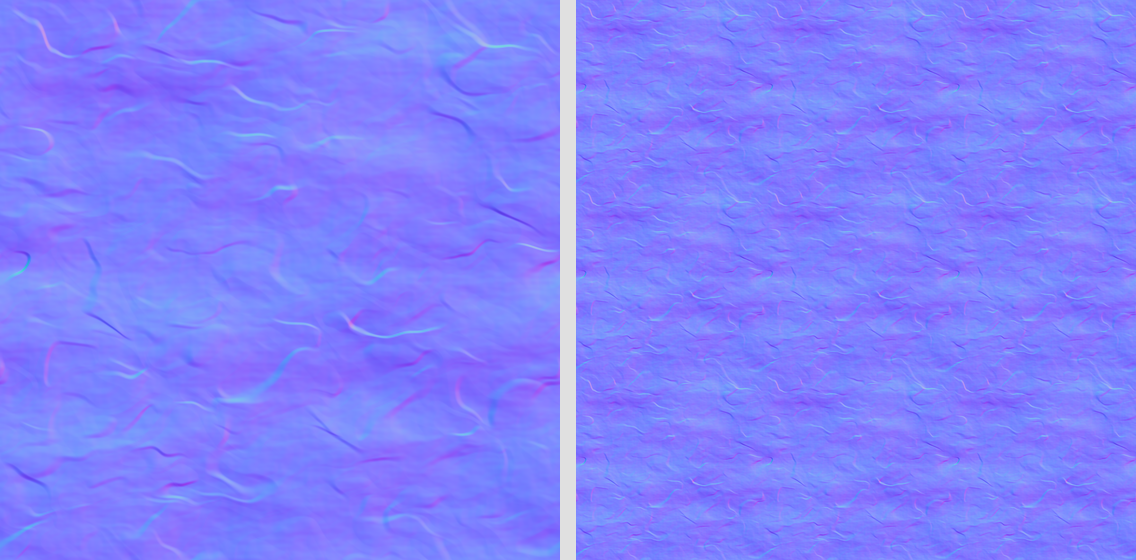
Left: one tile. Right: repeated 3 by 3.
Reproduce this texture map procedurally as a three.js fragment shader.

```glsl
// Tiling tangent-space normal map of layered rock with soft strata, ragged ledges and fine grain.
varying vec2 vUv;

const float TAU = 6.2831853;
const float SAMPLE_STEP = 0.0018;

float hash(vec2 cell, float seed) {
  vec3 p = fract(vec3(cell.xyx + seed * 17.3) * vec3(0.1031, 0.1030, 0.0973));
  p += dot(p, p.yzx + 33.33);
  return fract((p.x + p.y) * p.z);
}

float cornerRamp(vec2 cell, vec2 offset, vec2 period, float seed) {
  float angle = TAU * hash(mod(cell, period), seed);
  return dot(vec2(cos(angle), sin(angle)), offset);
}

// Gradient noise that wraps after a whole number of cells
float noise(vec2 uv, vec2 period, float seed) {
  vec2 p = uv * period;
  vec2 cell = floor(p);
  vec2 f = p - cell;
  vec2 fade = f * f * f * (f * (f * 6.0 - 15.0) + 10.0);
  vec2 e = vec2(1.0, 0.0);
  float low = mix(cornerRamp(cell, f, period, seed),
                  cornerRamp(cell + e.xy, f - e.xy, period, seed), fade.x);
  float high = mix(cornerRamp(cell + e.yx, f - e.yx, period, seed),
                   cornerRamp(cell + e.xx, f - e.xx, period, seed), fade.x);
  return mix(low, high, fade.y);
}

float fbm(vec2 uv, vec2 period, float gain, float seed) {
  float sum = 0.0;
  float amplitude = 1.0;
  for (int i = 0; i < 5; i++) {
    sum += amplitude * noise(uv, period, seed + float(i));
    period *= 2.0;
    amplitude *= gain;
  }
  return sum;
}

vec2 warp(vec2 uv, vec2 period, float amount, float seed) {
  return uv + amount * vec2(noise(uv, period, seed), noise(uv, period, seed + 1.0));
}

// A step along a noise contour, broken into fragments that rise or fall
float ledge(vec2 uv, vec2 period, float softness, float seed) {
  float contour = noise(uv, period, seed);
  float strength = noise(uv, period + 2.0, seed + 1.0);
  strength = sign(strength) * max(abs(strength) - 0.1, 0.0);
  return strength * (smoothstep(-softness, softness, contour) - 0.5);
}

float rockHeight(vec2 uv) {
  float height = 0.0068 * fbm(uv, vec2(4.0, 6.0), 0.43, 10.0);

  // Ragged ledges
  vec2 bent = warp(uv, vec2(6.0, 7.0), 0.05, 20.0);
  bent = warp(bent, vec2(21.0, 24.0), 0.016, 23.0);
  for (int i = 0; i < 3; i++) {
    float layer = float(i);
    height += 0.0085 * ledge(bent, vec2(4.0 + layer, 7.0 + 2.0 * layer), 0.045, 30.0 + 3.0 * layer);
  }

  // Faint horizontal and vertical scratches
  height += 0.00018 * noise(uv, vec2(11.0, 90.0), 50.0);
  height += 0.00018 * noise(uv, vec2(75.0, 13.0), 51.0);
  return height;
}

vec2 reliefSlope(vec2 uv, float stepSize) {
  vec2 e = vec2(stepSize, 0.0);
  return vec2(rockHeight(uv + e.xy) - rockHeight(uv - e.xy),
              rockHeight(uv + e.yx) - rockHeight(uv - e.yx)) / (2.0 * stepSize);
}

// Broad tilt of the strata, mostly up and down
vec2 strataTilt(vec2 uv, float bands) {
  float sway = 0.9 * noise(uv, vec2(2.0, 3.0), 60.0);
  float wave = cos(TAU * bands * (uv.y + 0.04) + sway);
  float uneven = noise(uv, vec2(2.0, 8.0), 61.0) + 0.5 * noise(uv, vec2(3.0, 17.0), 62.0);
  return vec2(0.1 * noise(uv, vec2(4.0, 5.0), 63.0), 0.075 * wave + 0.2 * uneven);
}

void main() {
  vec2 slope = strataTilt(vUv, 4.0) - reliefSlope(vUv, SAMPLE_STEP);
  vec3 normal = normalize(vec3(slope, 1.0));
  gl_FragColor = vec4(0.5 + 0.5 * normal, 1.0);
}
```
